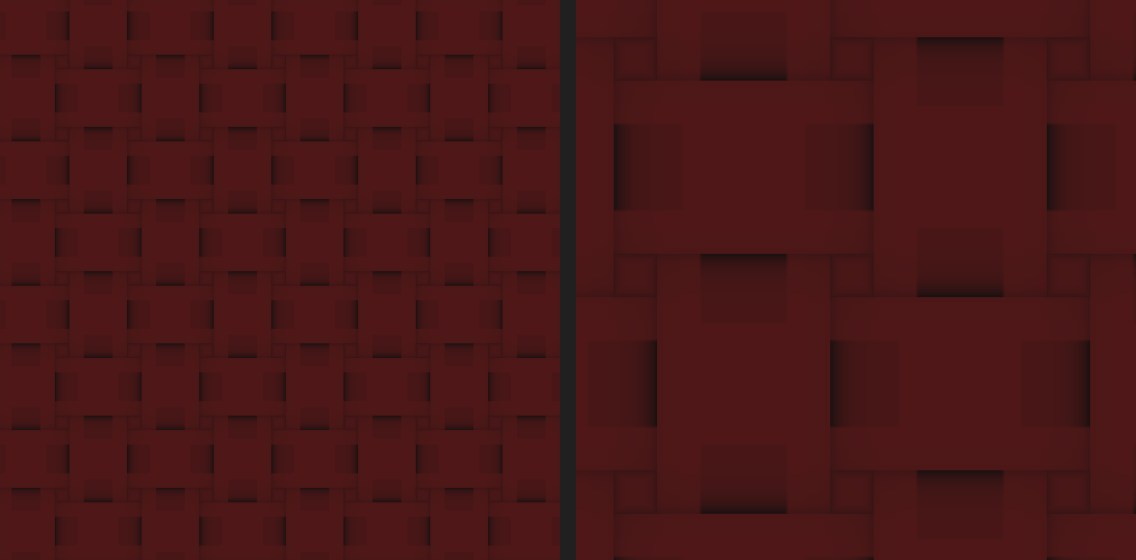
Left: the whole. Right: its middle third, enlarged.
Reproduce this pattern procedurally as a Shadertoy shader.

```glsl
// Plain basket weave of flat dark red straps, over and under in a checkerboard.
// Each cell is folded so its upper strap runs along u; the soft shadows come
// from the distance to the edge of the strap that crosses over.

#define CELLS 7.7576                 // strap pitches across the canvas
#define OFFSET vec2(0.14, 0.142)     // shift of the first crossing, in cells
#define HALF_WIDTH 0.4               // half of a strap's width, in cells
#define CORE_HALF 0.2                // half width of the deep shadow
#define BLOCK_LENGTH 0.32            // reach of the faint shadow block
#define FALLOFF 0.05                 // fade length of the deep shadow
#define LIT vec3(0.312, 0.092, 0.094)
#define DARK vec3(0.085, 0.062, 0.062)

// 1 inside (x below edge), 0 outside, blended over a width w
float inside(float x, float edge, float w) {
    return 1.0 - smoothstep(edge - 0.5 * w, edge + 0.5 * w, x);
}

// Shadow on a strap: d from the crossing strap's edge, across from its own axis
float strapShadow(float d, float across, float px) {
    d = max(d, 0.0);
    float core = inside(across, CORE_HALF, max(px, 0.02));
    float block = inside(d, BLOCK_LENGTH, max(px, 0.02));
    float deep = 0.13 * block + 0.80 * exp(-d / FALLOFF);
    float faint = 0.05 * inside(d, 0.2, 0.12) + 0.24 * exp(-d / 0.03);
    float border = 0.025 * smoothstep(0.27, 0.31, across);
    border += 0.06 * exp(-max(HALF_WIDTH - across, 0.0) / 0.015);
    return mix(faint, deep, core) + border;
}

// Shadow in the small square hole, d from its nearest side
float holeShadow(float d) {
    return 0.09 + 0.36 * exp(-max(d, 0.0) / 0.022);
}

void mainImage(out vec4 fragColor, in vec2 fragCoord) {
    vec2 uv = fragCoord / iResolution.y;
    float px = 1.2 * CELLS / iResolution.y;
    vec2 p = vec2(uv.x, 1.0 - uv.y) * CELLS + OFFSET;
    vec2 cell = floor(p);
    vec2 q = abs(fract(p) - 0.5);

    // Fold: u runs along the upper strap, v across it
    bool upright = mod(cell.x + cell.y, 2.0) > 0.5;
    float u = upright ? q.y : q.x;
    float v = upright ? q.x : q.y;

    // Layers from the bottom: hole, lower strap, upper strap
    float shade = holeShadow(min(u, v) - HALF_WIDTH);
    float lower = strapShadow(v - HALF_WIDTH, u, px);
    float upper = strapShadow(1.0 - HALF_WIDTH - u, v, px);
    shade = mix(shade, lower, inside(u, HALF_WIDTH, px));
    shade = mix(shade, upper, inside(v, HALF_WIDTH, px));

    fragColor = vec4(mix(LIT, DARK, clamp(shade, 0.0, 1.0)), 1.0);
}
```
